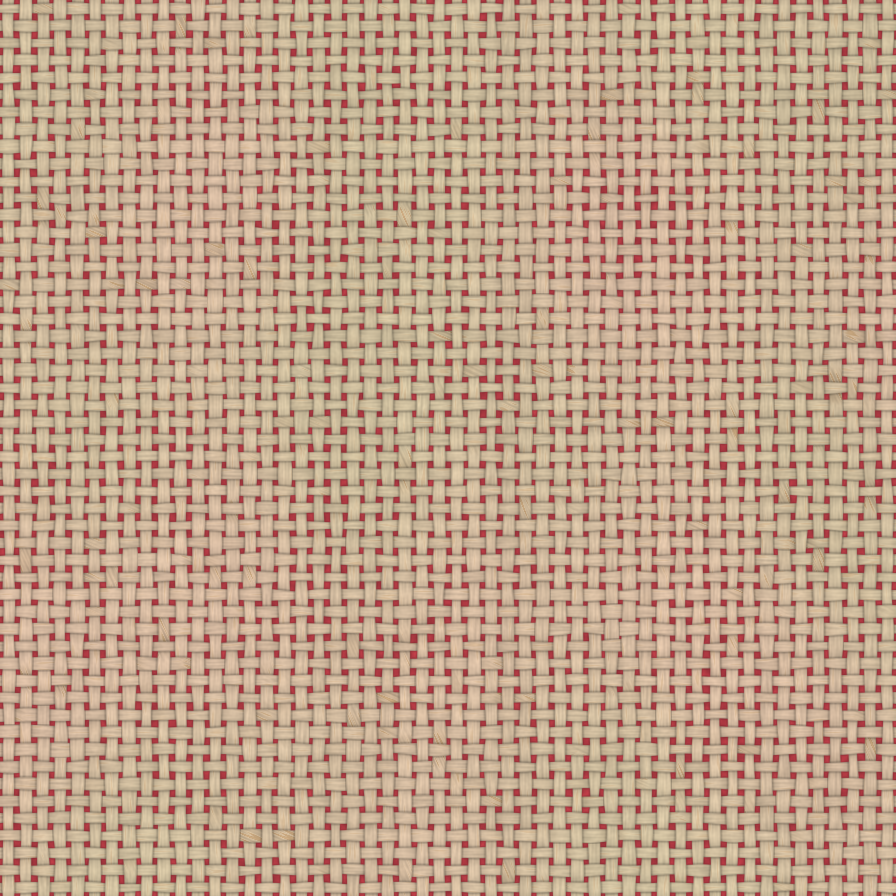
Give the GLSL for this texture, as a WebGL 2 fragment shader.

```glsl
#version 300 es
precision highp float;

#define STRANDS vec2(52.0, 52.0)
#define WARP_HALF_WIDTH 0.345
#define WEFT_HALF_WIDTH 0.305
#define WIDTH_VARIATION 0.16
#define WOBBLE 0.13
#define FIBRE_CONTRAST 0.17
#define SHADOW 0.20
#define SAND vec3(0.835, 0.772, 0.640)
#define BLUSH vec3(0.870, 0.755, 0.655)
#define STRAW vec3(0.720, 0.600, 0.455)
#define BACKING vec3(0.690, 0.225, 0.260)

uniform vec2 u_resolution;
out vec4 fragColor;

const float PI = 3.14159265;

struct Strand {
    float id;       // index of the strand
    float cover;    // antialiased coverage
    float outside;  // distance beyond its edge
    vec3 colour;
};

vec2 hash2(vec2 p) {
    p = vec2(dot(p, vec2(127.1, 311.7)), dot(p, vec2(269.5, 183.3)));
    return fract(sin(p) * 43758.545) * 2.0 - 1.0;
}

float gradientNoise(vec2 p) {
    vec2 i = floor(p), f = fract(p);
    vec2 u = f * f * f * (f * (f * 6.0 - 15.0) + 10.0);
    vec2 e = vec2(0.0, 1.0);
    float low = mix(dot(hash2(i), f), dot(hash2(i + e.yx), f - e.yx), u.x);
    float high = mix(dot(hash2(i + e.xy), f - e.xy), dot(hash2(i + 1.0), f - 1.0), u.x);
    return mix(low, high, u.y);
}

// A flat paper strand: q.x runs across the strands, q.y along them.
Strand makeStrand(vec2 q, float halfWidth, float seed, float blur, vec3 tone) {
    Strand s;
    s.id = floor(q.x);
    float across = fract(q.x);
    float lane = s.id * 7.37 + seed;
    vec2 random = hash2(vec2(s.id, seed));

    // Uneven path and width
    float centre = 0.5 + WOBBLE * gradientNoise(vec2(lane, q.y * 0.37));
    float width = halfWidth + 0.035 * random.x
        + WIDTH_VARIATION * gradientNoise(vec2(lane + 31.4, q.y * 0.43));
    s.outside = abs(across - centre) - width;
    s.cover = 1.0 - smoothstep(-blur, blur, s.outside);

    // Straight fibres, slanted where the paper is twisted
    float twist = smoothstep(0.22, 0.42, gradientNoise(vec2(lane + 57.3, q.y * 0.29)));
    float straight = gradientNoise(vec2(across * 6.0 + lane * 3.0, q.y * 0.6));
    float slanted = gradientNoise(vec2(across * 6.0 + q.y * 2.6 + lane, q.y * 0.5));
    float fibre = mix(straight, slanted * 1.5, twist);
    float crease = smoothstep(0.16, 0.42, fibre) * (0.45 + 0.35 * twist);
    float patch_ = gradientNoise(vec2(lane + 83.1, q.y * 0.7));

    s.colour = mix(tone, STRAW, clamp(crease + 0.22 * twist + 0.25 * patch_, 0.0, 1.0));
    s.colour *= 1.0 + FIBRE_CONTRAST * fibre + 0.025 * random.y;
    s.colour *= 1.0 - 0.13 * smoothstep(-0.12, 0.0, s.outside);
    return s;
}

// Bright where a strand rises over a crossing, dim where it dips.
float lift(float along, float side) {
    return 0.93 + 0.07 * side * sin(PI * fract(along));
}

void main() {
    vec2 uv = gl_FragCoord.xy / u_resolution;
    vec2 p = uv * STRANDS;
    vec2 blur = max(0.75 * STRANDS / u_resolution, vec2(0.035));

    // Broad drifts of tint and tightness
    float drift = gradientNoise(uv * vec2(4.0, 3.0) + 2.7);
    float tightness = 0.07 * gradientNoise(uv * vec2(9.0, 7.0) + 11.3);
    vec3 tone = mix(SAND, BLUSH, smoothstep(-0.35, 0.40, drift));

    Strand warp = makeStrand(p, WARP_HALF_WIDTH + tightness, 3.7, blur.x, tone);
    Strand weft = makeStrand(p.yx, WEFT_HALF_WIDTH + tightness, 19.2, blur.y, tone * 0.985);

    // Plain weave: strands alternate over and under
    bool warpOver = mod(warp.id + weft.id, 2.0) < 0.5;
    float side = warpOver ? 1.0 : -1.0;
    warp.colour *= lift(p.y, side);
    weft.colour *= lift(p.x, -side);

    Strand upper = weft, lower = warp;
    if (warpOver) {
        upper = warp;
        lower = weft;
    }

    // Backing, shaded at the rims of the gaps
    float gap = min(warp.outside, weft.outside);
    vec3 colour = BACKING * (1.0 + 0.20 * gradientNoise(p * 2.3));
    colour *= 0.86 + 0.14 * smoothstep(0.0, 0.14, gap);

    // Lower strand with the shadow of the upper one
    float shade = 1.0 - smoothstep(0.0, 0.17, upper.outside);
    colour = mix(colour, lower.colour * (1.0 - SHADOW * shade), lower.cover);
    colour = mix(colour, upper.colour, upper.cover);

    // Fine paper grain
    colour *= 1.0 + 0.04 * gradientNoise(uv * 230.0);
    fragColor = vec4(clamp(colour, 0.0, 1.0), 1.0);
}
```
